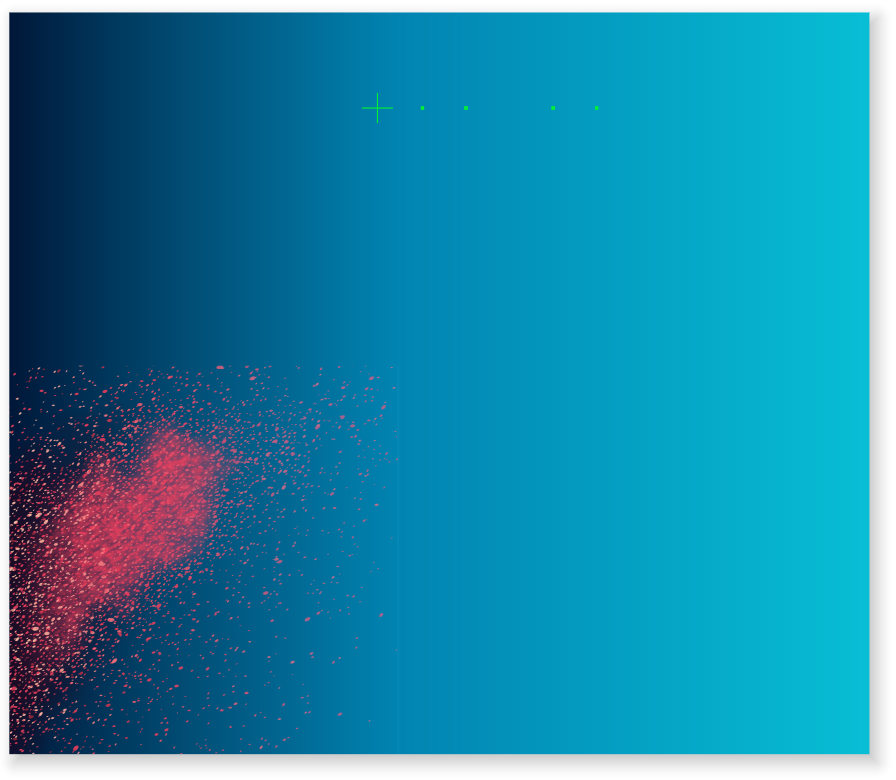
Reproduce this background procedurally as a WebGL 1 fragment shader.

```glsl
precision highp float;
// A navy-to-cyan panel with a soft drop shadow, a burst of coral dust at the
// lower left and a row of green guide marks. The dust is several rotated grids
// of jittered flecks, kept or dropped by a density field around a wedge shape.
uniform vec2 u_resolution;

// Layout, in units of the canvas height (x runs to ASPECT, y runs up).
const float ASPECT = 1.148;
const vec2 PANEL_LO = vec2(0.012, 0.033);
const vec2 PANEL_HI = vec2(1.114, 0.984);
const vec2 DUST_HI = vec2(0.510, 0.531);
const vec2 SHADOW_SHIFT = vec2(0.008, -0.009);
const float SHADOW_BLUR = 0.024;
const vec2 CROSS_POS = vec2(0.4835, 0.8615);
const float CROSS_ARM = 0.0195;
const float DOT_STEP = 0.0558;
const float DOT_HALF = 0.0022;

// Gradient and dust colours.
const float MID_STOP = 0.45;
const vec3 NAVY = vec3(0.0, 0.085, 0.215);
const vec3 BLUE = vec3(0.005, 0.515, 0.695);
const vec3 CYAN = vec3(0.03, 0.745, 0.835);
const vec3 CORAL = vec3(0.91, 0.24, 0.36);
const vec3 MAUVE = vec3(0.72, 0.38, 0.54);
const vec3 CREAM = vec3(1.0, 0.73, 0.64);
const vec3 MAROON = vec3(0.13, 0.03, 0.12);
const vec3 GUIDE = vec3(0.0, 0.95, 0.2);

// Dust tuning.
const int LAYERS = 6;
const float LARGEST_CELL = 0.021;
const float CELL_RATIO = 0.77;
const float FLECK_TILT = 0.5;

vec3 hash3(vec2 p) {
  vec3 h = fract(p.xyx * vec3(0.1031, 0.1030, 0.0973));
  h += dot(h, h.yzx + 33.33);
  return fract((h.xxy + h.yzz) * h.zyx);
}

float valueNoise(vec2 p) {
  vec2 i = floor(p), f = fract(p);
  f = f * f * (3.0 - 2.0 * f);
  return mix(mix(hash3(i).x, hash3(i + vec2(1, 0)).x, f.x),
             mix(hash3(i + vec2(0, 1)).x, hash3(i + vec2(1, 1)).x, f.x), f.y);
}

mat2 rotation(float a) {
  return mat2(cos(a), sin(a), -sin(a), cos(a));
}

float boxDistance(vec2 p, vec2 lo, vec2 hi) {
  vec2 d = abs(p - 0.5 * (lo + hi)) - 0.5 * (hi - lo);
  return length(max(d, 0.0)) + min(max(d.x, d.y), 0.0);
}

// Depth inside the dust wedge, negative outside, with a ragged border.
float wedgeDepth(vec2 p) {
  float top = min(0.350 + 0.55 * p.x, 0.530 - 0.26 * p.x) - p.y;
  float low = p.y - 0.065 - 0.86 * p.x;
  float right = 0.284 + 0.55 * (p.y - 0.297) - p.x;
  float depth = min(min(top * 0.88, low * 0.76), right * 0.88);
  return depth + 0.045 * (valueNoise(p * 24.0) - 0.5);
}

float dustDensity(vec2 p) {
  float depth = wedgeDepth(p);
  float core = smoothstep(-0.04, 0.05, depth);
  float halo = 0.36 * exp(min(depth, 0.0) / 0.075);
  return 0.55 * core + halo + 0.025 * smoothstep(0.5, 0.2, p.x);
}

vec3 panelGradient(float t) {
  vec3 dark = mix(NAVY, BLUE, pow(clamp(t / MID_STOP, 0.0, 1.0), 0.88));
  return mix(dark, CYAN, clamp((t - MID_STOP) / (1.0 - MID_STOP), 0.0, 1.0));
}

vec3 addDust(vec3 col, vec2 p, float pixel) {
  float leftness = smoothstep(0.22, 0.01, p.x);
  float depth = wedgeDepth(p);
  // Dark bed at the left, then a streaked coral cloud.
  col = mix(col, MAROON, 0.75 * leftness * smoothstep(-0.07, 0.03, depth));
  vec2 streak = rotation(-FLECK_TILT) * p * vec2(1.0);
  float grain = valueNoise(streak * vec2(130.0, 290.0));
  float cloud = smoothstep(0.0, 0.07, depth) * smoothstep(0.01, 0.13, p.x);
  col = mix(col, CORAL, cloud * (0.45 + 0.5 * grain));
  // Flecks, from coarse and rare to fine and plentiful.
  float cell = LARGEST_CELL;
  for (int i = 0; i < LAYERS; i++) {
    float layer = float(i);
    mat2 turn = rotation(0.4 + 0.7 * layer);
    vec2 q = turn * p / cell;
    vec2 id = floor(q);
    vec3 h = hash3(id + 57.0 + 91.0 * layer);
    vec3 k = hash3(id + 213.0 + 47.0 * layer);
    vec2 center = id + 0.32 + 0.36 * h.xy;
    float keep = dustDensity(center * cell * turn) * (0.3 + 0.13 * layer);
    vec2 d = rotation(-FLECK_TILT - 0.9 * (k.x - 0.5)) * ((q - center) * turn);
    float size = mix(0.12, 0.31, k.y) * (0.65 + 0.07 * layer);
    float edge = length(d * vec2(1.0, 1.7)) - size;
    float aa = pixel / cell;
    float mask = step(h.z, keep) * (1.0 - smoothstep(-aa, aa, edge));
    vec3 tint = mix(CORAL, MAUVE, smoothstep(0.16, 0.42, p.x));
    tint = mix(tint, CREAM, step(0.68, k.z) * (0.15 + 0.85 * leftness));
    tint *= mix(1.0, 0.6, step(k.z, 0.2) * leftness);
    col = mix(col, tint, 0.9 * mask);
    cell *= CELL_RATIO;
  }
  return col;
}

float guideMask(vec2 p, float pixel) {
  vec2 a = abs(p - CROSS_POS);
  float d = max(min(a.x, a.y) - 0.0007, max(a.x, a.y) - CROSS_ARM);
  for (int i = 1; i <= 5; i++) {
    vec2 o = abs(p - CROSS_POS - vec2(DOT_STEP * float(i) + 0.002, 0.0));
    if (i != 3) d = min(d, max(o.x, o.y) - DOT_HALF);
  }
  return 1.0 - smoothstep(-0.5 * pixel, 0.5 * pixel, d);
}

void main() {
  vec2 p = gl_FragCoord.xy / u_resolution * vec2(ASPECT, 1.0);
  float pixel = 1.0 / u_resolution.y;

  // Panel contents.
  vec3 panel = panelGradient((p.x - PANEL_LO.x) / (PANEL_HI.x - PANEL_LO.x));
  float dustBox = boxDistance(p, PANEL_LO, DUST_HI);
  float inDust = 1.0 - smoothstep(-pixel, pixel, dustBox);
  panel = mix(panel, addDust(panel, p, pixel), inDust);
  float seam = 1.0 - smoothstep(0.0, 1.5 * pixel, abs(p.x - DUST_HI.x));
  panel += 0.02 * seam * step(p.y, DUST_HI.y);
  panel = mix(panel, GUIDE, guideMask(p, pixel));

  // White page, drop shadow, panel on top.
  float shade = boxDistance(p - SHADOW_SHIFT, PANEL_LO, PANEL_HI);
  vec3 page = vec3(1.0 - 0.26 * smoothstep(SHADOW_BLUR, -SHADOW_BLUR, shade));
  float edge = boxDistance(p, PANEL_LO, PANEL_HI);
  float inPanel = 1.0 - smoothstep(-0.5 * pixel, 0.5 * pixel, edge);
  gl_FragColor = vec4(mix(page, panel, inPanel), 1.0);
}
```
